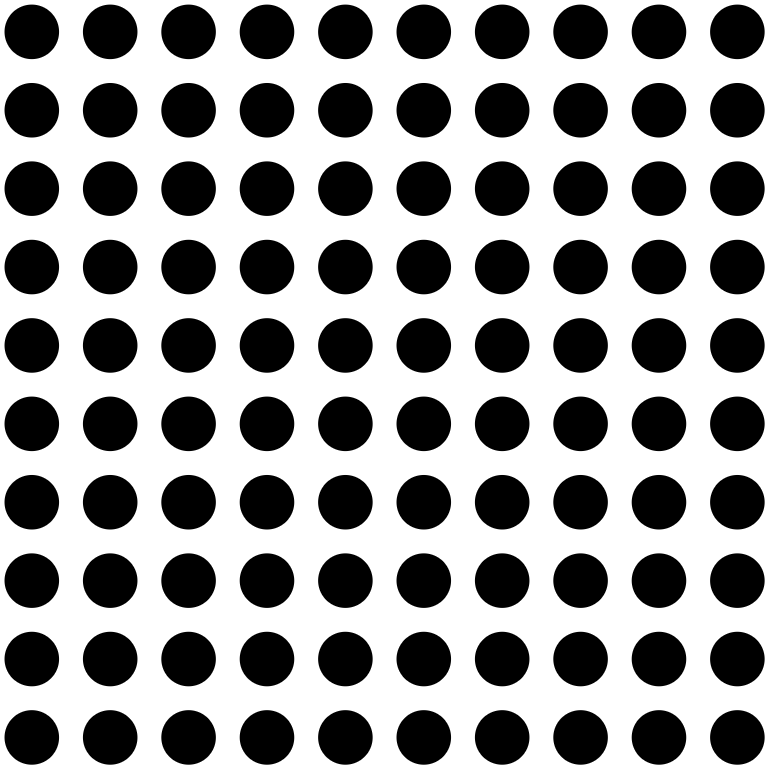
Reproduce this pattern procedurally as a WebGL 2 fragment shader.

```glsl
#version 300 es
precision highp float;

uniform vec2 u_resolution;
out vec4 outColor;

const vec3 PAPER = vec3(1.0);
const vec3 INK = vec3(0.0);
const float PITCH = 0.10208;
const float RADIUS = 0.0355;
const vec2 FIRST_CENTER = vec2(0.0414, 0.0398);

// Offset from the nearest grid point
vec2 repeatCell(vec2 p, vec2 origin, float pitch) {
    return (fract((p - origin) / pitch + 0.5) - 0.5) * pitch;
}

float circleDistance(vec2 p, float radius) {
    return length(p) - radius;
}

// Coverage of a shape, softened over one pixel
float coverage(float dist, float pixel) {
    return clamp(0.5 - dist / pixel, 0.0, 1.0);
}

void main() {
    vec2 uv = gl_FragCoord.xy / u_resolution;
    float pixel = 1.0 / min(u_resolution.x, u_resolution.y);

    // Even grid of solid dots
    vec2 cell = repeatCell(uv, FIRST_CENTER, PITCH);
    float dots = coverage(circleDistance(cell, RADIUS), pixel);

    outColor = vec4(mix(PAPER, INK, dots), 1.0);
}
```
